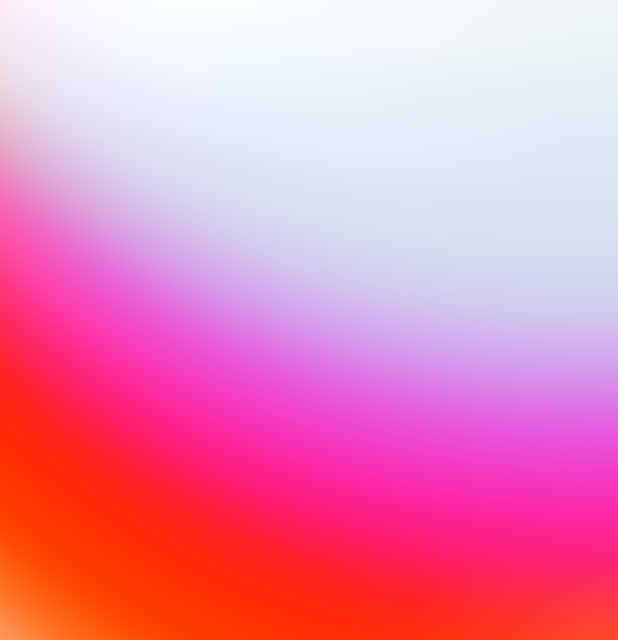
Give the GLSL for this background, as a Shadertoy shader.

```glsl
const int STOPS = 14;
const float STOP_SPACING = 0.1;

// Palette from pale sky through lavender and magenta to orange
const vec3 PALETTE[STOPS] = vec3[STOPS](
    vec3(0.965, 0.980, 0.990), vec3(0.930, 0.957, 0.988),
    vec3(0.900, 0.930, 0.972), vec3(0.860, 0.888, 0.945),
    vec3(0.827, 0.815, 0.941), vec3(0.835, 0.630, 0.930),
    vec3(0.900, 0.365, 0.870), vec3(0.970, 0.195, 0.720),
    vec3(1.000, 0.110, 0.460), vec3(1.000, 0.130, 0.125),
    vec3(1.000, 0.190, 0.000), vec3(1.000, 0.265, 0.000),
    vec3(1.000, 0.430, 0.120), vec3(1.000, 0.610, 0.400));

vec3 stopColor(int index) {
    return PALETTE[clamp(index, 0, STOPS - 1)];
}

// Catmull-Rom interpolation keeps the bands free of visible creases
vec3 smoothRamp(float depth) {
    float position = clamp(depth / STOP_SPACING, 0.0, float(STOPS - 1));
    int i = int(floor(position));
    float t = fract(position);
    vec3 a = stopColor(i - 1);
    vec3 b = stopColor(i);
    vec3 c = stopColor(i + 1);
    vec3 d = stopColor(i + 2);
    return b + 0.5 * t * (c - a + t * (2.0 * a - 5.0 * b + 4.0 * c - d
        + t * (3.0 * (b - c) + d - a)));
}

// Height of the curved bands, steep at the left and level at the right
float bandOffset(float x) {
    return 0.07 - 0.36 * pow(max(1.0 - x, 0.0), 2.3);
}

float softGlow(vec2 p, vec2 center, vec2 radius) {
    vec2 q = (p - center) / radius;
    return exp(-dot(q, q));
}

// Warm cast along the left edge
vec3 edgeTint(float x, float depth) {
    vec3 tint = mix(vec3(0.11, 0.02, 0.01), vec3(0.06, 0.06, -0.17),
                    smoothstep(0.28, 0.55, depth));
    return tint * exp(-7.0 * x) * (1.0 - smoothstep(0.75, 0.98, depth));
}

void mainImage(out vec4 fragColor, in vec2 fragCoord) {
    vec2 uv = fragCoord / iResolution.xy;
    float depth = 1.0 - uv.y - bandOffset(uv.x);

    vec3 color = smoothRamp(depth) + edgeTint(uv.x, depth);

    // Upper highlight, cool right shade and lower right warmth
    color += 0.04 * softGlow(uv, vec2(0.22, 1.0), vec2(0.25, 0.22));
    color -= vec3(0.05, 0.03, 0.03) * softGlow(uv, vec2(1.0, 0.82), vec2(0.35, 0.22));
    color += vec3(0.0, 0.15, 0.10) * softGlow(uv, vec2(1.05, -0.02), vec2(0.28, 0.13));

    fragColor = vec4(clamp(color, 0.0, 1.0), 1.0);
}
```
